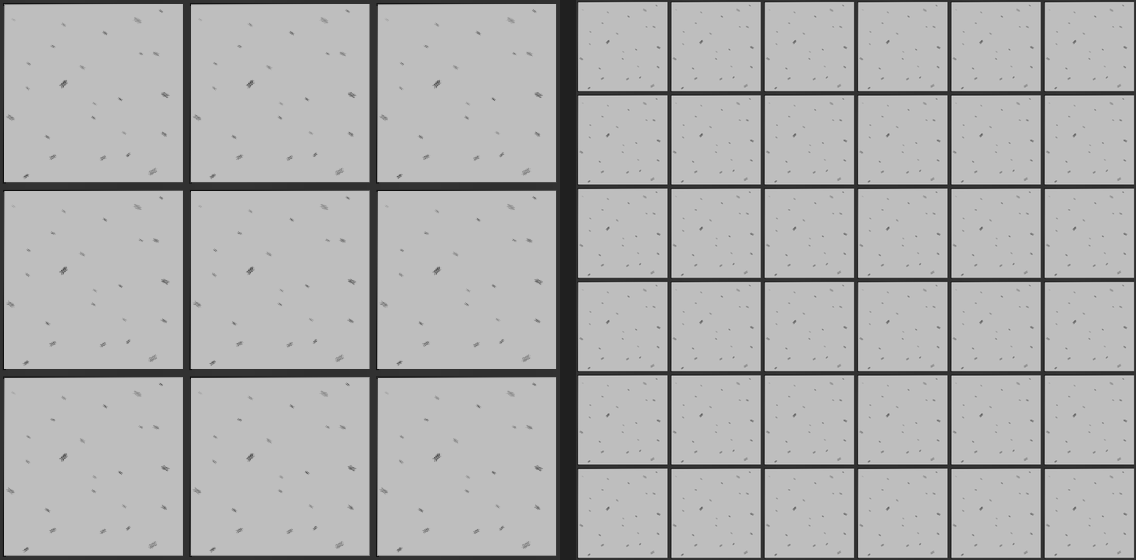
Left, the tile; right, the same tile 2 across and 2 down.
This texture is drawn by a WebGL 1 fragment shader. Its source:

```glsl
precision highp float;
// Square pale grey panels in a three by three grid with dark joints.
// Each panel is sprinkled with small ragged flakes, one per jittered cell;
// every panel repeats the same cells, so the sheet wraps without a seam.

uniform vec2 u_resolution;

#define PANELS 3.0
#define CELLS 5.0
#define PANEL_MIN vec2(0.0225, 0.0235)
#define PANEL_MAX vec2(0.9795, 0.9775)
#define PANEL_GREY 0.747
#define JOINT_GREY 0.192
#define FLAKE_GREY 0.20
#define FLAKE_LENGTH 0.0165
#define FLAKE_ASPECT 0.54
#define FLAKE_TILT 0.5
#define EDGE_SKEW 0.0025
#define TAU 6.2831853

float hash(vec2 cell, float salt) {
    vec3 p = fract(vec3(cell, salt) * vec3(0.1031, 0.1137, 0.0973) + 0.137);
    p += dot(p, p.yzx + 19.19);
    return fract((p.x + p.y) * p.z * 7.31);
}

// Signed distance to the panel; its left and top edges lean slightly.
float panelDistance(vec2 t) {
    vec2 lower = PANEL_MIN + vec2(EDGE_SKEW * (t.y - 0.5), 0.0);
    vec2 upper = PANEL_MAX + vec2(0.0, EDGE_SKEW * (t.x - 0.5));
    vec2 outside = max(lower - t, t - upper);
    return max(outside.x, outside.y);
}

// Opacity of the flake in this cell; it never reaches the cell border.
float flake(vec2 p, float pixel) {
    vec2 cell = floor(p * CELLS);
    vec2 jitter = vec2(hash(cell, 1.0), hash(cell, 2.0));
    vec2 d = p - (cell + mix(vec2(0.16), vec2(0.84), jitter)) / CELLS;

    // Most flakes fall to the right; those along the bottom rise.
    float rising = max(step(cell.y, 0.5), step(0.94, hash(cell, 3.0)));
    float angle = mix(-FLAKE_TILT, FLAKE_TILT + 0.15, rising);
    angle += 0.35 * (hash(cell, 4.0) - 0.5);
    float c = cos(angle), s = sin(angle);
    d = vec2(c * d.x + s * d.y, c * d.y - s * d.x);

    float size = hash(cell, 5.0);
    float halfLength = FLAKE_LENGTH * mix(0.55, 1.35, size * size);
    float halfWidth = halfLength * FLAKE_ASPECT;
    vec2 q = d / vec2(halfLength, halfWidth);

    // Layered sines fray the outline and streak the inside.
    float phase = TAU * hash(cell, 6.0);
    float fray = 0.13 * sin(4.0 * q.x + 3.0 * q.y + phase)
               + 0.10 * sin(7.0 * q.x - 5.0 * q.y + 2.0 * phase);
    float radius = sqrt(length(q * q)) + fray;
    float body = 1.0 - smoothstep(-0.8, 0.8, (radius - 1.0) * halfWidth / pixel);
    float streak = 0.8 + 0.2 * sin(3.5 * q.y + 2.5 * q.x + phase)
                 + 0.12 * sin(8.0 * q.y - 4.0 * q.x + phase);
    float strength = mix(0.2, 0.78, hash(cell, 7.0));
    strength = min(strength + 0.1 * rising, 0.85);
    return clamp(body * streak * strength, 0.0, 1.0);
}

void main() {
    vec2 t = fract(gl_FragCoord.xy / u_resolution * PANELS);
    float pixel = PANELS / min(u_resolution.x, u_resolution.y);

    // Joint, a little uneven, with a thin shadow at the left and top edges
    float joint = JOINT_GREY + 0.008 * sin(TAU * t.x) * cos(TAU * t.y);
    float edge = panelDistance(t);
    float shadow = 1.0 - smoothstep(0.002, 0.002 + pixel, abs(edge - 0.002));
    float leftLow = step(t.x, 0.03) * (1.0 - smoothstep(0.1, 0.7, t.y));
    float topLeft = step(0.97, t.y) * (1.0 - smoothstep(0.1, 0.8, t.x));
    joint *= 1.0 - 0.7 * shadow * max(leftLow, topLeft);

    // Panel face with its flakes
    vec2 p = clamp((t - PANEL_MIN) / (PANEL_MAX - PANEL_MIN), 0.0, 0.999);
    float face = mix(PANEL_GREY, FLAKE_GREY, flake(p, pixel));

    float inside = 1.0 - smoothstep(-0.5 * pixel, 0.5 * pixel, edge);
    gl_FragColor = vec4(vec3(mix(joint, face, inside)), 1.0);
}
```
